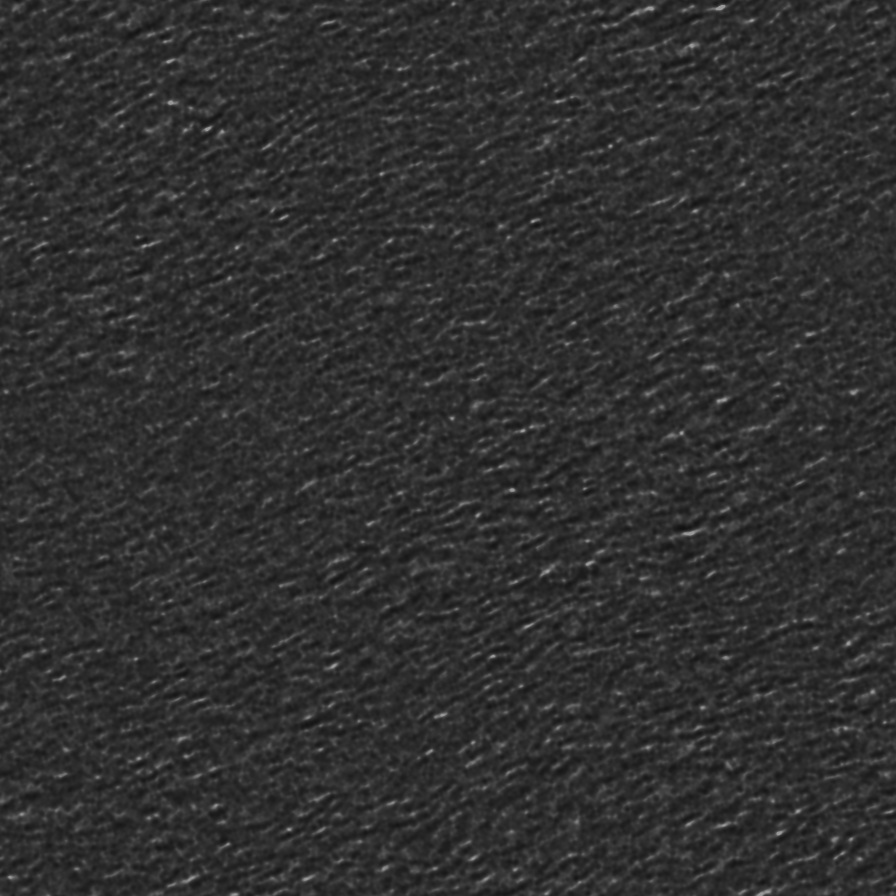
Reproduce this texture procedurally as a WebGL 1 fragment shader.

```glsl
precision highp float;
// Dark charcoal leather: fine grain with short, slanted, softly lit creases.
uniform vec2 u_resolution;

#define BASE_TONE 0.181
#define CONTRAST 0.20
#define HIGHLIGHT 0.022
#define GLINT 0.09
#define CREASE_SCALE vec2(56.0, 165.0)
#define CREASE_WEIGHT 0.92
#define GRAIN_SCALE 185.0
#define GRAIN_WEIGHT 1.35
#define FINE_SCALE 250.0
#define FINE_WEIGHT 0.8
#define SLOPE_LOW 0.27
#define SLOPE_HIGH 0.50

float hash(vec2 cell) {
  vec3 h = fract(vec3(cell.xyx) * 0.1031);
  h += dot(h, h.yzx + 33.33);
  return fract((h.x + h.y) * h.z);
}

// Smooth value noise from -1 to 1.
float noise(vec2 p) {
  vec2 cell = floor(p);
  vec2 f = fract(p);
  f = f * f * (3.0 - 2.0 * f);
  float low = mix(hash(cell), hash(cell + vec2(1.0, 0.0)), f.x);
  float high = mix(hash(cell + vec2(0.0, 1.0)), hash(cell + 1.0), f.x);
  return 2.0 * mix(low, high, f.y) - 1.0;
}

vec2 rotate(vec2 p, float angle) {
  float c = cos(angle), s = sin(angle);
  return vec2(c * p.x + s * p.y, c * p.y - s * p.x);
}

// Bend the hide so that the creases drift in direction.
vec2 bend(vec2 p) {
  vec2 broad = vec2(noise(p * 5.0 + 11.0), noise(p * 5.0 + 47.0));
  vec2 local = vec2(noise(p * 27.0 + 83.0), noise(p * 27.0 + 129.0));
  return p + 0.012 * broad + 0.003 * local;
}

// Lit upper lip of a crease minus the shadow beside it.
float crease(vec2 p, float angle, float seed) {
  vec2 q = rotate(p, angle) * CREASE_SCALE + seed;
  return noise(q) - noise(q + vec2(0.0, 1.0));
}

void main() {
  vec2 uv = gl_FragCoord.xy / min(u_resolution.x, u_resolution.y);
  vec2 hide = bend(uv);

  // Two crease directions, stronger in some patches than in others.
  float patches = 1.0 + 0.3 * noise(uv * 4.0 + 201.0) + 0.2 * noise(uv * 13.0 + 307.0);
  float creases = crease(hide, SLOPE_LOW, 19.0) + crease(hide, SLOPE_HIGH, 153.0);

  // Rotated grain keeps the lattice from showing.
  float grain = noise(rotate(uv, 0.65) * GRAIN_SCALE + 71.0);
  float fine = noise(rotate(uv, 1.1) * FINE_SCALE + 409.0);

  float relief = CREASE_WEIGHT * patches * creases
               + GRAIN_WEIGHT * grain + FINE_WEIGHT * fine;

  // Skewed tone: compressed shadows, long highlights and sparse glints.
  float lit = max(relief, 0.0);
  float tone = BASE_TONE * exp(CONTRAST * relief + HIGHLIGHT * lit * lit);
  tone += GLINT * patches * smoothstep(0.9, 2.2, creases) * smoothstep(-0.3, 0.8, grain);

  gl_FragColor = vec4(vec3(min(tone, 0.6)), 1.0);
}
```
